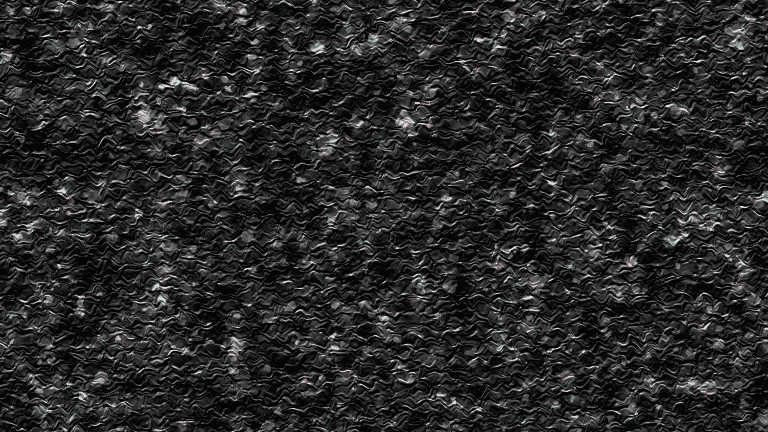
Give the GLSL for this texture, as a WebGL 2 fragment shader.

```glsl
#version 300 es
precision highp float;
// Rough dark stone: fine, wavy, horizontally drawn-out relief with scattered
// pale mineral grains. A height field is sampled twice along the light
// direction; the difference gives the shading, shaped by a tone curve.

uniform vec2 u_resolution;
out vec4 fragColor;

const vec2 LIGHT_STEP = vec2(-0.0004, 0.00175); // half step towards the light
const vec2 RIDGE_FREQ = vec2(62.0, 108.0);      // ridges are wider than tall
const float TAU = 6.2831853;

// Three random values in 0..1 for an integer cell
vec3 hash3(vec2 cell, float seed) {
    uvec3 v = uvec3(ivec3(vec3(cell, seed)) + 4096);
    v = v * 1664525u + 1013904223u;
    v.x += v.y * v.z; v.y += v.z * v.x; v.z += v.x * v.y;
    v ^= v >> 16u;
    v.x += v.y * v.z; v.y += v.z * v.x; v.z += v.x * v.y;
    return vec3(v >> 8u) / 16777216.0;
}

float cornerSlope(vec2 cell, vec2 offset, float seed) {
    float angle = TAU * hash3(cell, seed).x;
    return dot(vec2(cos(angle), sin(angle)), offset);
}

float gradientNoise(vec2 p, float seed) {
    vec2 i = floor(p), f = p - i;
    vec2 w = f * f * f * (f * (f * 6.0 - 15.0) + 10.0);
    vec2 e = vec2(1.0, 0.0);
    float low = mix(cornerSlope(i, f, seed), cornerSlope(i + e, f - e, seed), w.x);
    float high = mix(cornerSlope(i + e.yx, f - e.yx, seed), cornerSlope(i + 1.0, f - 1.0, seed), w.x);
    return mix(low, high, w.y);
}

// Scattered grains: x = coverage, y = paleness
vec2 grains(vec2 p, float density, float seed) {
    vec2 cell = floor(p);
    vec2 best = vec2(0.0);
    for (int y = -1; y <= 1; y++) {
        for (int x = -1; x <= 1; x++) {
            vec2 c = cell + vec2(x, y);
            vec3 place = hash3(c, seed);
            vec3 kind = hash3(c, seed + 1.0);
            float radius = mix(0.2, 0.48, kind.x * kind.x);
            vec2 d = p - c - place.xy;
            float dist = length(d * vec2(0.88, 1.12));
            float cover = 1.0 - smoothstep(radius * 0.65, radius, dist);
            cover *= step(place.z, density);
            if (cover > best.x) best = vec2(cover, cover * mix(0.35, 1.7, kind.y));
        }
    }
    return best;
}

// Wavy ridges in three sizes
float ridges(vec2 p) {
    vec2 bend = vec2(gradientNoise(p * 34.0, 11.0), gradientNoise(p * 42.0, 12.0));
    vec2 q = p * RIDGE_FREQ + bend * vec2(1.5, 2.2);
    return gradientNoise(q * 0.45, 1.0)
         + gradientNoise(q, 2.0)
         + 0.45 * gradientNoise(q * 2.1, 3.0);
}

// x = height, y = grain coverage, z = grain paleness
vec3 surface(vec2 p, float density) {
    vec2 ragged = vec2(gradientNoise(p * 75.0, 21.0), gradientNoise(p * 75.0, 22.0));
    vec2 g = p + ragged * 0.009;
    vec2 large = grains(g * 21.0, density * 0.7, 31.0);
    vec2 small = grains(g * 37.0 + 5.3, density, 41.0);
    vec2 grain = max(large, small);
    return vec3(ridges(p) + 0.28 * grain.x, grain);
}

// Maps a roughly normal value to a dark grey scale with a pale tail
float stoneTone(float z) {
    float glint = max(z - 0.6, 0.0);
    return clamp(0.142 + 0.17 * z + 0.09 * glint * glint, 0.018, 0.85);
}

void main() {
    vec2 p = gl_FragCoord.xy / u_resolution.y;

    // Broad drifts in lightness and in how many grains show
    float drift = gradientNoise(p * 7.0, 51.0);
    float patches = gradientNoise(p * 23.0, 52.0);
    float density = 0.36 + 0.5 * drift + 0.35 * patches;

    // Relief shading from above
    vec3 above = surface(p + LIGHT_STEP, density);
    vec3 below = surface(p - LIGHT_STEP, density);
    vec3 middle = 0.5 * (above + below);
    float relief = 2.7 * (below.x - above.x) * mix(1.0, 0.7, middle.y);

    float z = relief + 0.8 * drift + 1.3 * patches + 0.95 * middle.z - 0.17;
    float tone = stoneTone(z);

    // Faint mineral tint
    float hue = gradientNoise(p * 60.0, 61.0);
    vec3 tint = 1.0 + hue * vec3(0.10, -0.06, 0.04);
    fragColor = vec4(tone * tint, 1.0);
}
```
